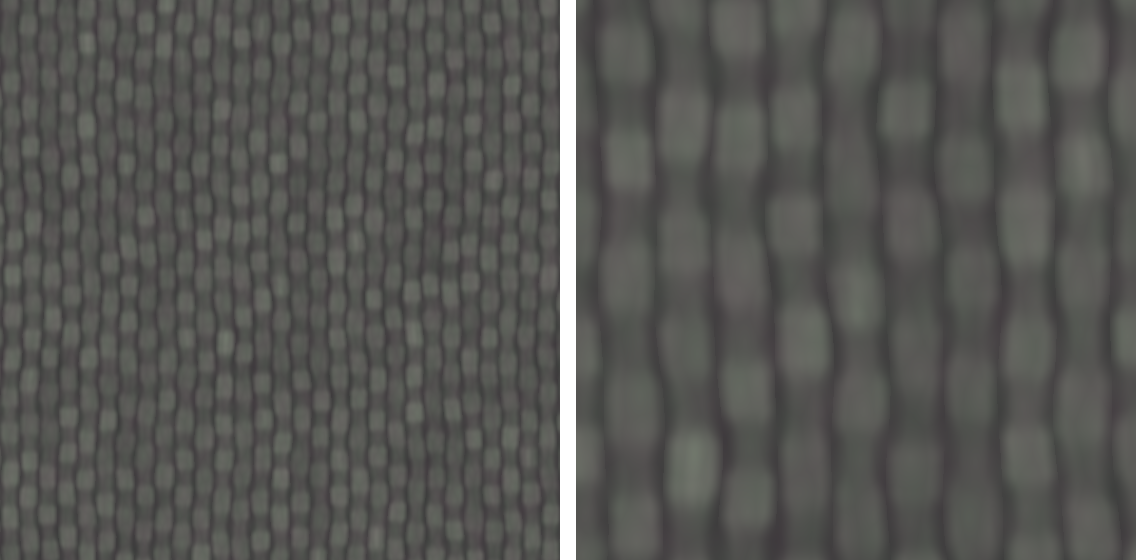
Left: the whole. Right: its middle third, enlarged.
A Shadertoy shader for this texture:

```glsl
const float COLUMNS = 29.2;           // warp threads across
const float ROWS = 14.2;              // raised loops down each thread
const vec2 PHASE = vec2(-0.12, 0.4);
const vec2 HALF_WIDTH = vec2(0.31, 0.42); // thread at its dip, at its crown
const float EDGE_SOFTNESS = 0.17;
const float LOOP_JITTER = 0.28;
const float SLUB_CHANCE = 0.05;
const vec2 FIBRE_SCALE = vec2(66.0, 34.0);
const vec2 PATCH_SCALE = vec2(9.0, 6.0);
const vec3 GROOVE = vec3(0.240, 0.229, 0.236);
const vec3 CROWN = vec3(0.400, 0.405, 0.382);
const vec3 TINT = vec3(0.010, -0.007, 0.006);
const float TAU = 6.2831853;

float hash(vec2 p) {
    vec3 q = fract(p.xyx * vec3(0.1031, 0.1030, 0.0973));
    q += dot(q, q.yzx + 33.33);
    return fract((q.x + q.y) * q.z);
}

// Distance to the nearest scattered point, centred near zero
float cellular(vec2 p) {
    vec2 cell = floor(p);
    float nearest = 2.0;
    for (int j = -1; j <= 1; j++)
    for (int i = -1; i <= 1; i++) {
        vec2 c = cell + vec2(i, j);
        vec2 point = c + vec2(hash(c), hash(c + 57.0));
        nearest = min(nearest, distance(p, point));
    }
    return nearest - 0.5;
}

// Slow sideways drift of the threads
float sway(vec2 uv) {
    return 0.11 * sin(uv.y * 8.0 + uv.x * 5.0)
         + 0.05 * sin(uv.y * 29.0 - uv.x * 17.0)
         + 0.03 * sin(uv.y * 61.0 + uv.x * 43.0);
}

void mainImage(out vec4 fragColor, in vec2 fragCoord) {
    vec2 uv = fragCoord / iResolution.xy;

    // Thread coordinates, with loops staggered on alternate threads
    float x = uv.x * COLUMNS + PHASE.x + sway(uv);
    float column = floor(x);
    float across = x - column - 0.5;
    float jitter = LOOP_JITTER * (hash(vec2(column, 7.0)) - 0.5);
    float y = uv.y * ROWS + PHASE.y + 0.5 * mod(column, 2.0) + jitter
            + 0.08 * sin(uv.y * 23.0 + column * 2.4);
    float row = floor(y);
    float along = y - row - 0.5;

    // Rounded thread that swells at each loop
    float loop = smoothstep(0.0, 0.85, 0.5 + 0.5 * cos(TAU * along));
    float halfWidth = mix(HALF_WIDTH.x, HALF_WIDTH.y, loop);
    float thread = 1.0 - smoothstep(halfWidth - EDGE_SOFTNESS,
                                    halfWidth + EDGE_SOFTNESS, abs(across));

    // Uneven yarn: loop brightness and rare pale slubs
    vec2 id = vec2(column, row);
    float loopTone = 0.30 + 0.34 * (hash(id + 11.0) - 0.5);
    float threadTone = 0.36 + 0.12 * (hash(vec2(column, 91.0)) - 0.5);
    float slub = step(1.0 - SLUB_CHANCE, hash(id + 131.0))
               * loop * exp(-pow(across / 0.17, 2.0));

    // Fibre mottling and broad wear
    float fibre = cellular(uv * FIBRE_SCALE);
    float wear = cellular(uv * PATCH_SCALE + 19.0);
    float tone = 0.13 + thread * (threadTone + loopTone * loop)
               + 0.22 * slub - 0.20 * fibre - 0.16 * wear;

    vec3 color = mix(GROOVE, CROWN, tone);
    color += TINT * 2.0 * cellular(uv * FIBRE_SCALE * 0.6 + 43.0);
    fragColor = vec4(clamp(color, 0.0, 1.0), 1.0);
}
```
